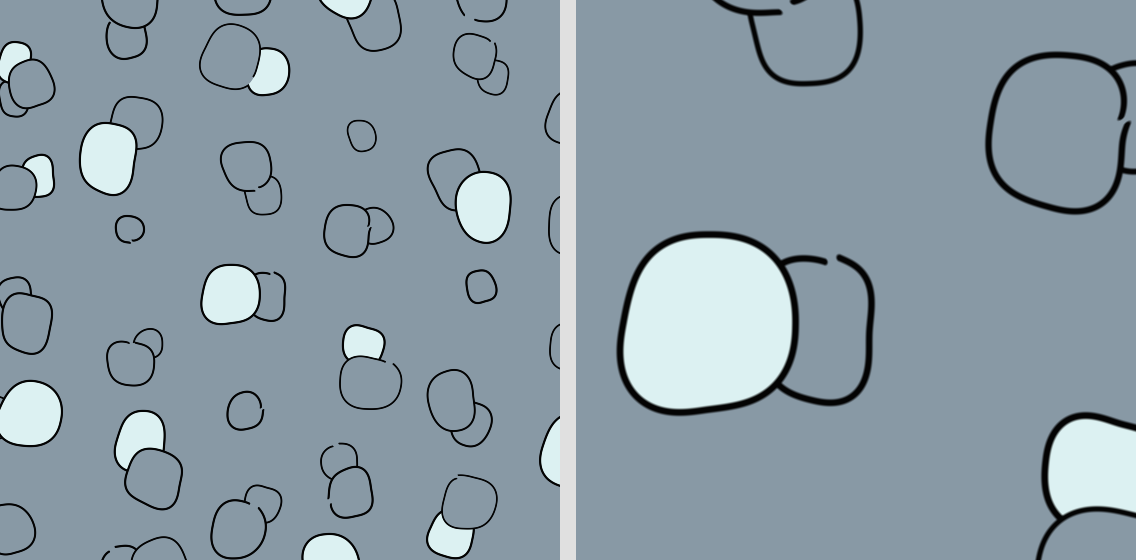
Left: the whole. Right: its middle third, enlarged.
A three.js fragment shader for this pattern:

```glsl
varying vec2 vUv;

const vec3 GROUND = vec3(0.533, 0.600, 0.648);
const vec3 PALE = vec3(0.862, 0.947, 0.948);
const vec3 INK = vec3(0.01);
const float CELLS = 5.0;                          // clusters across the canvas
const vec2 GRID_SHIFT = vec2(0.3, 0.4);           // in cells
const float STAGGER = 0.25;                       // column shift, in cells
const float JITTER = 0.24;                        // in cells
const vec2 PAIR_SIZE = vec2(0.038, 0.060);        // front pebble radius
const vec2 SINGLE_SIZE = vec2(0.024, 0.046);
const vec2 BACK_SCALE = vec2(0.65, 0.95);
const float PALE_FRONT_MIN = 0.052;
const vec2 OVERLAP = vec2(0.66, 0.80);            // spacing over summed radii
const vec2 HALF_LINE = vec2(0.0015, 0.0020);
const vec2 GAP = vec2(0.05, 0.20);                // half opening, in radians
const float OPEN_SHARE = 0.5;
const float END_SHIFT = 0.003;                    // mismatch of line ends
const float SOFT = 0.0010;
const float PI = 3.14159;

float hash(vec2 id, float salt) {
  return fract(sin(dot(id, vec2(12.9898, 78.233)) + salt * 37.719) * 43758.5453);
}

float pick(vec2 range, vec2 id, float salt) {
  return mix(range.x, range.y, hash(id, salt));
}

// Rounded, uneven outline: a superellipse with two soft harmonics
float outline(float angle, vec2 id, float salt) {
  float power = pick(vec2(2.2, 3.1), id, salt + 0.1);
  float aspect = pick(vec2(0.90, 1.24), id, salt + 0.2);
  float tilt = pick(vec2(-0.35, 0.35), id, salt + 0.3);
  float phase = 2.0 * PI * hash(id, salt + 0.4);
  vec2 dir = abs(vec2(cos(angle - tilt), sin(angle - tilt) / aspect));
  float r = pow(pow(dir.x, power) + pow(dir.y, power), -1.0 / power);
  r *= 1.0 + 0.05 * cos(2.0 * angle + phase) + 0.035 * cos(3.0 * angle - phase);
  return r * 0.96;
}

void drawPebble(inout vec3 colour, vec2 p, float size, vec2 id, float salt, bool pale) {
  float angle = atan(p.y, p.x);
  float r = size * outline(angle, id, salt);
  float slope = (size * outline(angle + 0.01, id, salt) - r) / (0.01 * r);
  float dist = (length(p) - r) / sqrt(1.0 + slope * slope);
  colour = mix(colour, pale ? PALE : GROUND, 1.0 - smoothstep(-SOFT, SOFT, dist));

  // Brush line, sometimes left open with round ends that miss each other
  float along = 0.0;
  if (!pale && hash(id, salt + 0.5) < OPEN_SHARE) {
    float gapAngle = 2.0 * PI * hash(id, salt + 0.6);
    float turn = mod(angle - gapAngle + PI, 2.0 * PI) - PI;
    along = max(pick(GAP, id, salt + 0.7) - abs(turn), 0.0) * r;
    dist += END_SHIFT * sign(turn) * exp(-6.0 * abs(turn));
  }
  float halfLine = pale ? HALF_LINE.y : pick(HALF_LINE, id, salt + 0.8);
  float line = length(vec2(dist, along)) - halfLine;
  colour = mix(colour, INK, 1.0 - smoothstep(-SOFT, SOFT, line));
}

// One to three pebbles, drawn back to front; layer 2 is the front
void drawCluster(inout vec3 colour, vec2 p, vec2 id) {
  float kind = floor(mod(id.x * 2.0 + id.y + 0.5, 5.0));
  float chance = hash(id, 1.0);
  float count = 2.0;
  float paleLayer = -1.0;
  if (kind < 0.5) count = 1.0;
  else if (kind < 1.5) paleLayer = 2.0;
  else if (kind > 2.5 && kind < 3.5) paleLayer = 1.0;
  else if (kind > 3.5) {
    count = chance < 0.5 ? 1.0 : (chance < 0.75 ? 3.0 : 2.0);
    paleLayer = chance < 0.15 ? 2.0 : (count > 2.5 ? 1.0 : -1.0);
  }

  bool single = count < 1.5;
  float front = pick(single ? SINGLE_SIZE : PAIR_SIZE, id, 2.0);
  if (!single && paleLayer > 1.5) front = max(front, PALE_FRONT_MIN);
  float back = front * pick(BACK_SCALE, id, 3.0);
  float heading = 2.0 * PI * hash(id, 4.0);
  float spacing = (front + back) * pick(OVERLAP, id, 5.0);
  vec2 axis = vec2(cos(heading), sin(heading));
  vec2 frontPos = single ? vec2(0.0) : -0.5 * spacing * axis;

  for (int i = 0; i < 3; i++) {
    float layer = float(i);
    if (layer < 3.0 - count) continue;
    vec2 pos = frontPos;
    float size = front;
    if (i == 1) { pos += spacing * axis; size = back; }
    if (i == 0) { pos += front * vec2(cos(heading + 1.6), sin(heading + 1.6)); size = 0.7 * front; }
    drawPebble(colour, p - pos, size, id, 10.0 + layer, abs(layer - paleLayer) < 0.5);
  }
}

void main() {
  vec3 colour = GROUND;
  vec2 grid = vUv * CELLS + GRID_SHIFT;
  vec2 home = floor(grid);
  for (int y = -1; y <= 1; y++) {
    for (int x = -1; x <= 1; x++) {
      vec2 id = home + vec2(float(x), float(y));
      vec2 centre = id + 0.5 + JITTER * (vec2(hash(id, 6.0), hash(id, 7.0)) - 0.5);
      centre.y += STAGGER * (mod(id.x, 2.0) < 0.5 ? 1.0 : -1.0);
      drawCluster(colour, (grid - centre) / CELLS, id);
    }
  }
  gl_FragColor = vec4(colour, 1.0);
}
```
